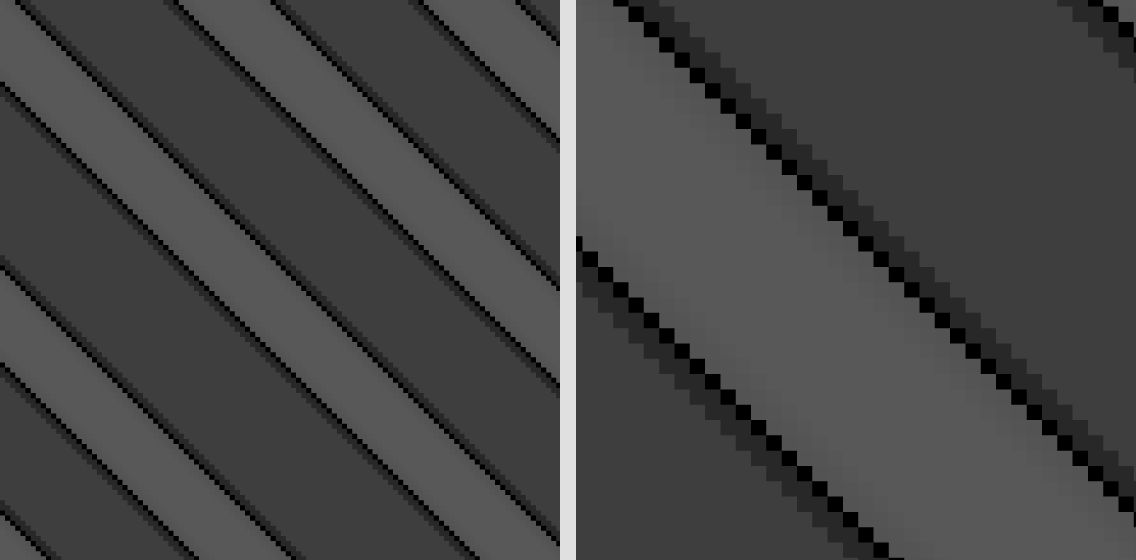
Left: the whole. Right: its middle third, enlarged.
Give the GLSL for this pattern, as a Shadertoy shader.

```glsl
// Distance, in cells, from a diagonal to the centre of the nearest band
float bandDistance(float diagonal) {
    float nearest = 1e3;
    for (int i = -3; i <= 3; i++) {
        float n = float(i);
        // Even spacing with a sway that returns every third band
        float centre = 51.0 * n - 8.167 + 2.404 * sin(2.0944 * n + 0.766);
        nearest = min(nearest, abs(diagonal - centre));
    }
    return nearest;
}

float stripeTone(vec2 uv) {
    // Square cells counted from the top left corner
    vec2 cell = floor(vec2(uv.x, 1.0 - uv.y) * 109.714);
    float d = bandDistance(cell.x - cell.y);

    // Light band, dimmer towards its rim
    float tone = mix(0.345, 0.325, smoothstep(5.0, 9.0, d));
    tone = mix(tone, 0.0, step(9.0, d));     // outline, one cell
    tone = mix(tone, 0.155, step(10.0, d));  // shadow, two cells
    return mix(tone, 0.243, step(12.0, d));  // dark ground
}

void mainImage(out vec4 fragColor, in vec2 fragCoord) {
    // Average a 4 by 4 grid of samples to smooth the cell edges
    float tone = 0.0;
    for (int j = 0; j < 4; j++) {
        for (int i = 0; i < 4; i++) {
            vec2 offset = (vec2(i, j) + 0.5) / 4.0 - 0.5;
            tone += stripeTone((fragCoord + offset) / iResolution.y) / 16.0;
        }
    }
    fragColor = vec4(vec3(tone), 1.0);
}
```
